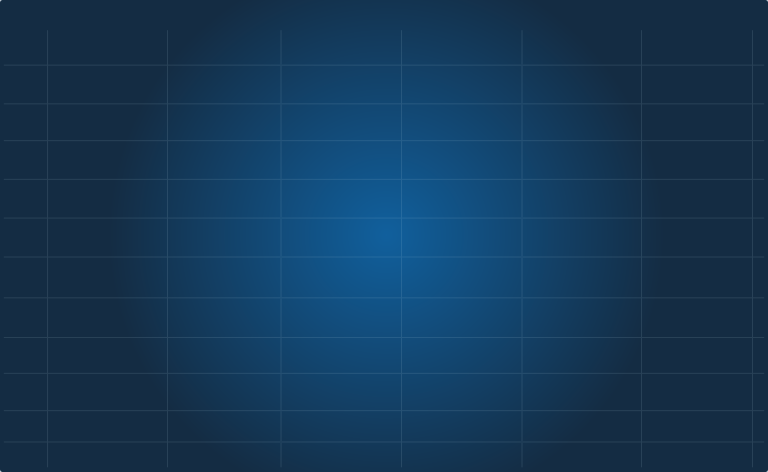
A Shadertoy shader for this background:

```glsl
const vec3 BASE_COLOR = vec3(0.078, 0.172, 0.262);
const vec3 GLOW_COLOR = vec3(0.065, 0.375, 0.615);
const vec3 LINE_COLOR = vec3(0.75, 0.87, 0.92);
const vec3 CORNER_COLOR = vec3(0.75, 0.79, 0.83);

const vec2 GLOW_CENTER = vec2(0.503, 0.502);  // fraction of the canvas
const float GLOW_RADIUS = 0.59;               // canvas heights
const float LINE_WIDTH = 0.0021;              // canvas heights
const float LINE_OPACITY = 0.12;
const float CORNER_RADIUS = 0.006;            // canvas heights

// Extent of the grid and its uneven line spacing, as fractions of the canvas
const vec2 GRID_MIN = vec2(0.005, 0.010);
const vec2 GRID_MAX = vec2(0.995, 0.936);
const float COLUMNS[7] = float[7](
    0.0619, 0.2181, 0.3659, 0.5228, 0.6797, 0.8353, 0.9798);
const float ROWS[11] = float[11](
    0.0636, 0.130, 0.209, 0.285, 0.369, 0.4555,
    0.538, 0.620, 0.702, 0.780, 0.862);

// Share of a pixel covered by a thin line at the given distance
float lineCoverage(float dist, float pixel) {
    float width = LINE_WIDTH / pixel;
    return clamp(0.5 * (width + 1.0) - abs(dist) / pixel, 0.0, min(width, 1.0));
}

// Smooth mask of the span from low to high
float spanMask(float x, float low, float high, float pixel) {
    return clamp(min(x - low, high - x) / pixel + 0.5, 0.0, 1.0);
}

float gridCoverage(vec2 p, vec2 size, float pixel) {
    float vertical = 0.0;
    float horizontal = 0.0;
    for (int i = 0; i < COLUMNS.length(); i++)
        vertical = max(vertical, lineCoverage(p.x - COLUMNS[i] * size.x, pixel));
    for (int i = 0; i < ROWS.length(); i++)
        horizontal = max(horizontal, lineCoverage(p.y - ROWS[i] * size.y, pixel));

    vec2 low = GRID_MIN * size;
    vec2 high = GRID_MAX * size;
    vertical *= spanMask(p.y, low.y, high.y, pixel);
    horizontal *= spanMask(p.x, low.x, high.x, pixel);
    return max(vertical, horizontal);
}

float roundedBox(vec2 p, vec2 halfSize, float radius) {
    vec2 q = abs(p) - halfSize + radius;
    return length(max(q, 0.0)) + min(max(q.x, q.y), 0.0) - radius;
}

void mainImage(out vec4 fragColor, in vec2 fragCoord) {
    float pixel = 1.0 / iResolution.y;
    vec2 size = iResolution.xy * pixel;
    vec2 p = fragCoord * pixel;

    // Radial glow
    float glow = max(1.0 - distance(p, GLOW_CENTER * size) / GLOW_RADIUS, 0.0);
    vec3 color = mix(BASE_COLOR, GLOW_COLOR, glow);

    // Fine grid
    color = mix(color, LINE_COLOR, LINE_OPACITY * gridCoverage(p, size, pixel));

    // Rounded panel corners
    float panel = roundedBox(p - 0.5 * size, 0.5 * size, CORNER_RADIUS);
    color = mix(color, CORNER_COLOR, clamp(panel / pixel + 0.5, 0.0, 1.0));

    fragColor = vec4(color, 1.0);
}
```
